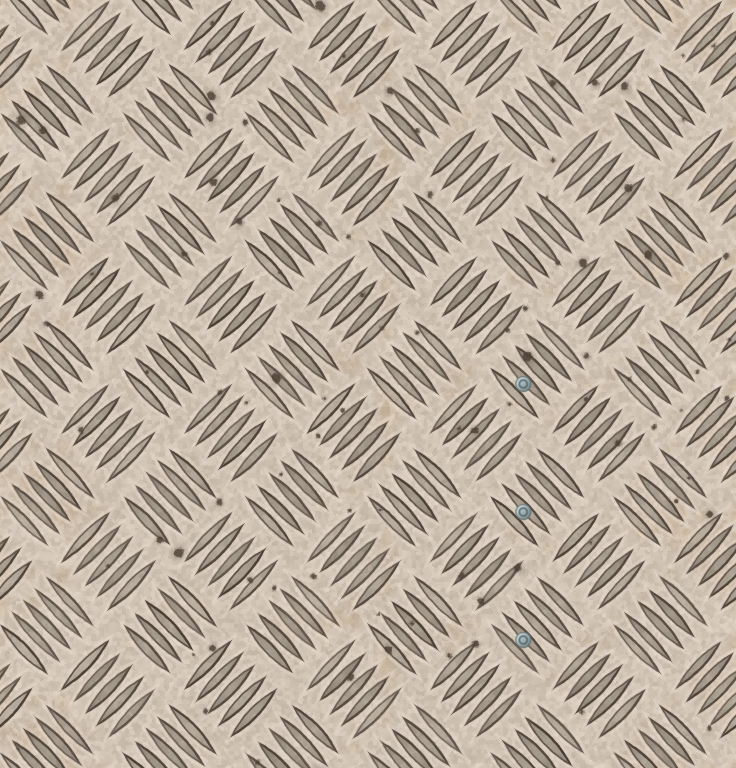
Write a WebGL 2 fragment shader that draws this texture.

```glsl
#version 300 es
precision highp float;
// Worn metal tread plate: groups of five pointed ridges, turned by a quarter
// in a checkerboard. Each ridge is the overlap of two circles with a dark rim;
// wrapped cellular noise and layered sines add grain, pits and stains.
uniform vec2 u_resolution;
out vec4 fragColor;

#define REPEATS 6.0           // pairs of groups across and down
#define CENTRE vec2(.383, .115) // first group inside its repeat
#define RIDGE_STEP .132       // spacing of ridges in a group
#define RIDGE_LENGTH .272     // half length
#define RIDGE_WIDTH .042      // half width
#define RIM .0135             // dark outline width
#define PIT_GRID 22.0
#define PIT_SHARE .2
#define GRAIN_GRID 170.0
#define GRAIN .075
#define RIVET_RADIUS .0105

const float TAU = 6.2831853;
const vec3 LIGHT = vec3(.89, .84, .79);
const vec3 BASE = vec3(.80, .75, .69);
const vec3 MID = vec3(.68, .64, .58);
const vec3 GREY = vec3(.54, .50, .45);
const vec3 DARK = vec3(.44, .39, .35);
const vec3 DEEP = vec3(.29, .24, .20);
const vec3 ZINC = vec3(.63, .70, .71);

vec3 hash(vec2 cell, float seed) {
    uvec3 v = uvec3(cell, seed) * 1664525u + 1013904223u;
    v += v.yzx * v.zxy;
    v ^= v >> 16u;
    v += v.yzx * v.zxy;
    return vec3(v & 65535u) / 65535.0;
}

// Nearest scattered point on a wrapped grid: distance and two random values
vec3 cellular(vec2 uv, float grid, float seed) {
    vec2 p = uv * grid, cell = floor(p);
    vec3 nearest = vec3(9.0, 0.0, 0.0);
    for (int y = -1; y <= 1; y++)
    for (int x = -1; x <= 1; x++) {
        vec2 c = cell + vec2(x, y), wrapped = mod(c, grid);
        vec2 point = c + .15 + .7 * hash(wrapped, seed).xy;
        float d = length(p - point);
        if (d < nearest.x) nearest = vec3(d, hash(wrapped, seed + 1.0).xy);
    }
    return nearest;
}

// Layered sines with whole frequencies, about -1 to 1
float cloud(vec2 uv, float frequency) {
    vec2 p = uv * TAU;
    float sum = 0.0, weight = .5;
    for (int i = 0; i < 4; i++) {
        vec2 bend = 1.6 * sin(p.yx * (frequency + 1.0) + float(i) * 2.1);
        sum += weight * sin(p.x * frequency + bend.x) * sin(p.y * (frequency + 1.0) + bend.y);
        frequency = frequency * 2.0 + 1.0;
        weight *= .65;
    }
    return sum;
}

// Paint the ridges of one of the two group directions
vec3 paintRidges(vec3 colour, vec2 uv, float turn, float pixel, float grain) {
    vec2 p = uv * REPEATS - CENTRE - .5 * turn + .5;
    vec2 group = mod(floor(p), REPEATS), q = fract(p) - .5;
    q.y *= 1.0 - 2.0 * turn;
    float along = (q.x - q.y) * .7071, across = (q.x + q.y) * .7071;
    float index = clamp(round(across / RIDGE_STEP), -2.0, 2.0);
    vec3 vary = hash(group * 5.0 + vec2(index + 2.0, 0.0), 7.0 + turn);

    // Pointed ridge as the overlap of two circles
    float a = across - index * RIDGE_STEP + (vary.x - .5) * .008;
    float halfLength = RIDGE_LENGTH * (.97 + .06 * vary.y);
    float halfWidth = RIDGE_WIDTH * (.93 + .14 * vary.z);
    float radius = (halfLength * halfLength + halfWidth * halfWidth) / (2.0 * halfWidth);
    float d = length(vec2(along, abs(a) + radius - halfWidth)) - radius;
    d += .003 * cloud(uv, 17.0);

    // Polished lip outside, grey face, uneven dark rim
    float side = smoothstep(-.012, .012, a);
    float lip = exp(-pow((d - .016) / .012, 2.0));
    colour = mix(colour, LIGHT + grain * .5, lip * mix(.7, .45, side));
    float ends = abs(index) > 1.5 ? .3 : 0.0;
    float tone = .25 + .5 * vary.y + ends + 4.0 * grain - .7 * abs(along) / halfLength;
    vec3 face = mix(GREY, MID, clamp(tone + .35, 0.0, 1.0));
    face = mix(face, BASE, clamp(tone - .55, 0.0, 1.0));
    float rimWidth = RIM * mix(.85, 1.3, side);
    float rim = smoothstep(-rimWidth - pixel, -rimWidth + pixel * .5, d);
    vec3 rimColour = mix(DARK, DEEP, clamp(.25 + .6 * side + .5 * (vary.z - .5) + 3.0 * grain, 0.0, 1.0));
    face = mix(face, rimColour, rim * (.84 + .16 * vary.x));
    return mix(colour, face, smoothstep(pixel * .7, -pixel * .7, d));
}

void main() {
    vec2 uv = gl_FragCoord.xy / u_resolution;
    float pixel = REPEATS / u_resolution.y;
    float stain = cloud(uv, 2.0);

    // Brushed, faintly stained ground
    float grain = GRAIN * (cellular(uv, GRAIN_GRID, 3.0).y - .5);
    vec3 colour = mix(BASE, LIGHT, clamp(.12 + .3 * cloud(uv, 9.0), 0.0, 1.0)) + grain;
    colour *= mix(vec3(1.0), vec3(.97, .94, .90), smoothstep(.1, .8, stain));

    colour = paintRidges(colour, uv, 0.0, pixel, grain);
    colour = paintRidges(colour, uv, 1.0, pixel, grain);

    // Sparse ragged pits with soft dirt around them
    vec3 pit = cellular(uv, PIT_GRID, 11.0);
    float present = step(pit.y, PIT_SHARE);
    float size = .04 + .11 * pit.z * pit.z;
    float ragged = pit.x + .05 * cloud(uv, 31.0);
    colour = mix(colour, DARK, present * .3 * smoothstep(size * 2.6, size * .5, ragged));
    colour = mix(colour, DEEP, present * .8 * smoothstep(size + .04, size - .04, ragged));

    // Column of small zinc rivets, one per repeat
    float aspect = u_resolution.x / u_resolution.y;
    for (int i = 1; i <= 3; i++) {
        vec2 v = (uv - vec2(.711, float(i) / REPEATS)) * vec2(aspect, 1.0);
        float r = length(v) / RIVET_RADIUS, soft = 1.0 / (u_resolution.y * RIVET_RADIUS);
        float rings = smoothstep(.25, 0.0, abs(r - .48)) + smoothstep(.3, 0.0, abs(r - 1.0));
        vec3 rivet = mix(ZINC + .12 * (v.y - v.x) / RIVET_RADIUS, DARK * vec3(.8, 1.0, 1.15), min(rings, 1.0) * .8);
        colour = mix(colour, rivet, smoothstep(1.0 + soft, 1.0 - soft, r));
    }
    fragColor = vec4(clamp(colour, 0.0, 1.0), 1.0);
}
```
